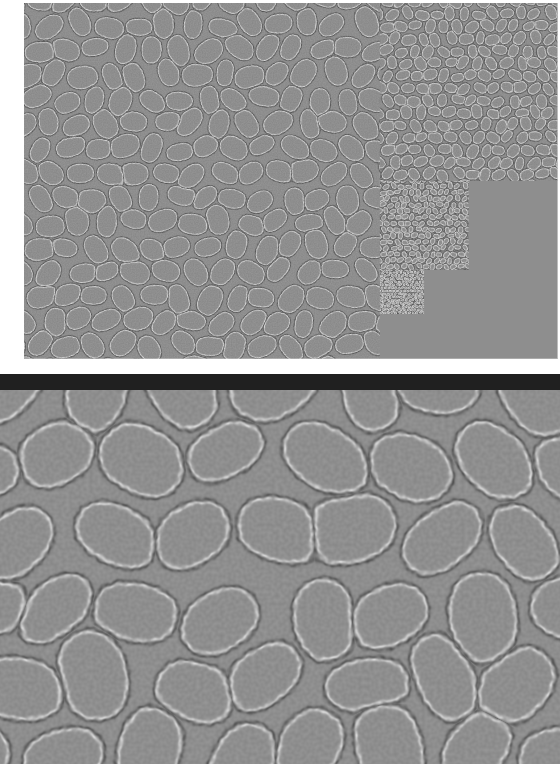
Top, the full canvas; bottom, a detail of the centre.
Reproduce this texture map procedurally as a WebGL 2 fragment shader.

```glsl
#version 300 es
precision highp float;
// Four halving copies of a grey field of packed oval grains on a white page.
// Each grain is a superellipse in a jittered brick grid; its signed distance
// drives a thin bright inner rim, a dark outer rim and fine gradient noise.

uniform vec2 u_resolution;
out vec4 fragColor;

const vec3 PAPER = vec3(1.0);
const vec3 GREY = vec3(0.557);
const vec2 SHEET_ORIGIN = vec2(0.0643, 0.041);  // in canvas heights
const float SHEET_HEIGHT = 0.951;
const vec2 SHEET_SIZE = vec2(1.5, 1.0);         // in large panel sides
const vec2 GRID = vec2(12.6, 14.4);             // grains per panel
const float RIM = 0.0013;                       // rim width, same in all panels

vec2 hash2(vec2 p) {
  vec3 q = fract(p.xyx * vec3(0.1031, 0.1030, 0.0973));
  q += dot(q, q.yzx + 33.33);
  return fract((q.xx + q.yz) * q.zy);
}

vec2 latticeGradient(vec2 cell) {
  float angle = 6.2832 * hash2(cell).x;
  return vec2(cos(angle), sin(angle));
}

float gradientNoise(vec2 p) {
  vec2 i = floor(p), f = p - i;
  vec2 u = f * f * f * (f * (f * 6.0 - 15.0) + 10.0);
  vec2 e = vec2(0.0, 1.0);
  float a = dot(latticeGradient(i), f);
  float b = dot(latticeGradient(i + e.yx), f - e.yx);
  float c = dot(latticeGradient(i + e.xy), f - e.xy);
  float d = dot(latticeGradient(i + e.yy), f - e.yy);
  return mix(mix(a, b, u.x), mix(c, d, u.x), u.y);
}

mat2 rotation(float angle) {
  float c = cos(angle), s = sin(angle);
  return mat2(c, s, -s, c);
}

float smoothMax(float a, float b, float radius) {
  float h = max(radius - abs(a - b), 0.0) / radius;
  return max(a, b) + 0.25 * h * h * radius;
}

// First-order signed distance to a superellipse.
float superellipse(vec2 p, vec2 radii, float power) {
  vec2 q = abs(p) / radii + 1e-4;
  float k = pow(pow(q.x, power) + pow(q.y, power), 1.0 / power);
  vec2 slope = pow(q / k, vec2(power - 1.0)) / radii;
  return (k - 1.0) / length(slope);
}

// Signed distance to the grains; a narrow seam parts those that overlap.
float grainField(vec2 p, float gap) {
  float nearest = 1.0, second = 1.0;
  float row = floor(p.y * GRID.y);
  for (int j = -1; j <= 1; j++) {
    float y = row + float(j);
    float shift = 0.5 * mod(y, 2.0);
    float column = floor(p.x * GRID.x - shift);
    for (int i = -1; i <= 1; i++) {
      vec2 id = vec2(column + float(i), y);
      vec2 place = hash2(id + 17.0) - 0.5;
      vec2 shape = hash2(id + 71.0);
      // Mostly lying grains, with steeper ones mixed in.
      float turn = 2.0 * hash2(id + 131.0).x - 1.0;
      float angle = 1.5708 * turn * mix(abs(turn), 1.0, 0.6);
      vec2 center = (id + vec2(shift, 0.0) + 0.5 + 0.32 * place) / GRID;
      float halfLength = mix(0.037, 0.045, shape.x);
      vec2 radii = halfLength * vec2(1.0, mix(0.62, 0.76, shape.y));
      float d = superellipse(rotation(angle) * (p - center), radii, 2.25);
      second = min(second, max(nearest, d));
      nearest = min(nearest, d);
    }
  }
  return smoothMax(nearest, 0.5 * (nearest - second) + gap, 0.007);
}

float bump(float x, float width) {
  return exp(-0.5 * x * x / (width * width));
}

// Brightness offset of the two rims around the zero distance.
float rimTone(float d, float bright, float dark) {
  return bright * bump(d + RIM, RIM) - dark * bump(d - 1.2 * RIM, RIM);
}

// Soft coverage of a box given by its lower left corner and size.
float boxMask(vec2 p, vec2 corner, vec2 size, float blur) {
  vec2 edge = abs(p - corner - 0.5 * size) - 0.5 * size;
  return 1.0 - smoothstep(-0.5 * blur, 0.5 * blur, max(edge.x, edge.y));
}

void main() {
  vec2 p = (gl_FragCoord.xy / u_resolution.y - SHEET_ORIGIN) / SHEET_HEIGHT;
  float pixel = 1.0 / (u_resolution.y * SHEET_HEIGHT);
  float wobble = 0.0017 * gradientNoise(p * 140.0);
  float strength = 1.0 + 0.9 * gradientNoise(p * 190.0 + 40.0);
  float grain = 0.045 * gradientNoise(p * 270.0 + 9.0);

  // Panels: one large square, then ever smaller ones stacked at its right.
  float tone = 0.0;
  for (int level = 0; level < 4; level++) {
    float size = exp2(-float(level));
    vec2 corner = level == 0 ? vec2(0.0) : vec2(1.0, size);
    float mask = boxMask(p, corner, vec2(size), pixel);
    if (mask > 0.0) {
      float d = size * grainField((p - corner) / size, 0.0012) + wobble;
      tone += mask * (strength * rimTone(d, 0.2, 0.16) + grain);
    }
  }

  float sheet = boxMask(p, vec2(0.0), SHEET_SIZE, pixel);
  fragColor = vec4(mix(PAPER, GREY + tone, sheet), 1.0);
}
```
